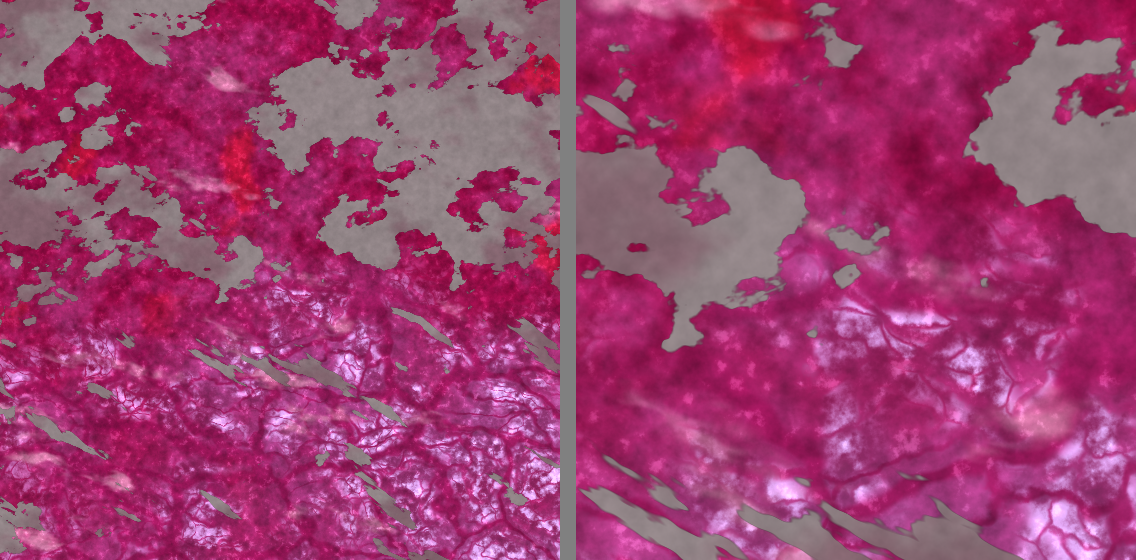
Left, the full canvas; right, a detail of the centre.
Write a WebGL 1 fragment shader that draws this texture.

```glsl
precision highp float;
uniform vec2 u_resolution;

const vec3 CRIMSON = vec3(0.60, 0.04, 0.27);
const vec3 MAGENTA = vec3(0.62, 0.15, 0.40);
const vec3 MAUVE = vec3(0.66, 0.25, 0.53);
const vec3 LILAC = vec3(0.83, 0.62, 0.90);
const vec3 VEIN = vec3(0.57, 0.06, 0.31);
const vec3 SCARLET = vec3(0.76, 0.08, 0.22);
const vec3 BLUSH = vec3(0.82, 0.52, 0.66);
const vec3 GREY_DARK = vec3(0.51, 0.39, 0.43);
const vec3 GREY_LIGHT = vec3(0.57, 0.52, 0.53);
const float ISLAND_SCALE = 6.5;
const float ISLAND_LEVEL = 0.478;
const float ISLAND_EDGE = 0.010;
const float RAGGEDNESS = 0.42;
const float VEIN_SCALE = 7.0;
const float BRANCH_SCALE = 15.0;
const float CRACKLE_SCALE = 38.0;
const float SLIVER_LEVEL = 0.70;

float hash(vec2 p) {
  vec3 q = fract(vec3(p.xyx) * 0.1031);
  q += dot(q, q.yzx + 33.33);
  return fract((q.x + q.y) * q.z);
}

vec2 hash2(vec2 p) {
  return vec2(hash(p), hash(p + 71.7));
}

float noise(vec2 p) {
  vec2 i = floor(p), f = fract(p);
  f = f * f * (3.0 - 2.0 * f);
  return mix(mix(hash(i), hash(i + vec2(1, 0)), f.x),
             mix(hash(i + vec2(0, 1)), hash(i + vec2(1, 1)), f.x), f.y);
}

float fbm(vec2 p) {
  float sum = 0.0, amp = 0.5, total = 0.0;
  for (int i = 0; i < 5; i++) {
    sum += amp * noise(p);
    total += amp;
    amp *= 0.55;
    p = mat2(1.6, 1.2, -1.2, 1.6) * p + 17.3;
  }
  return sum / total;
}

// Gap between the two nearest cell points: zero on the cell walls
float cellWall(vec2 p) {
  vec2 cell = floor(p), f = fract(p);
  float nearest = 8.0, second = 8.0;
  for (int y = -1; y <= 1; y++) {
    for (int x = -1; x <= 1; x++) {
      vec2 o = vec2(float(x), float(y));
      float d = length(o + hash2(cell + o) - f);
      second = min(second, max(nearest, d));
      nearest = min(nearest, d);
    }
  }
  return second - nearest;
}

vec2 turn(vec2 p, float a) {
  return mat2(cos(a), sin(a), -sin(a), cos(a)) * p;
}

void main() {
  vec2 uv = gl_FragCoord.xy / u_resolution.y;
  vec2 warp = vec2(fbm(uv * 6.0 + 3.1), fbm(uv * 6.0 + 41.7)) - 0.5;
  float broad = noise(uv * 4.0 + 9.0);
  float grain = fbm(uv * 45.0);
  float speck = fbm(uv * 105.0 + 19.0);

  // Zones: islands above a bowed border, veined sheet below it
  float border = 0.35 + 0.55 * uv.x - 0.42 * uv.x * uv.x;
  float height = uv.y - border + 0.25 * warp.x;
  float upper = smoothstep(-0.07, 0.10, height);
  float lower = 1.0 - smoothstep(-0.12, 0.04, height);
  vec2 toCorner = (uv - vec2(0.12, 0.12)) / vec2(0.22, 0.20);
  float corner = exp(-dot(toCorner, toCorner));
  float sheet = lower * (1.0 - 0.6 * corner);

  // Crimson ground, paler and pinker in the sheet
  float tone = fbm(uv * 9.0 + 60.0);
  vec3 color = mix(CRIMSON, MAGENTA, smoothstep(0.36, 0.70, 0.6 * tone + 0.4 * grain));
  float rosy = sheet * (0.62 + 1.2 * (tone - 0.5) + 0.3 * (uv.x - uv.y));
  color = mix(color, MAUVE, clamp(rosy, 0.0, 1.0));

  // Lilac flecks between fine crackle, branches and broad veins
  vec2 along = turn(uv, 0.45) * vec2(0.8, 1.25) + 0.16 * warp;
  vec2 frayed = along + 0.012 * (vec2(grain, speck) - 0.5);
  float wall = cellWall(along * VEIN_SCALE);
  float branch = cellWall(turn(frayed, -0.9) * vec2(0.8, 1.2) * BRANCH_SCALE);
  float crackle = cellWall((frayed + 0.07 * warp.yx) * CRACKLE_SCALE);
  float patches = smoothstep(0.34, 0.58, fbm(uv * 11.0 + 23.0) + 0.12 * (uv.x - 0.5));
  float flecks = smoothstep(0.36, 0.60, 0.5 * grain + 0.5 * speck);
  flecks *= smoothstep(0.0, 0.24, crackle) * smoothstep(0.03, 0.20, branch);
  color = mix(color, LILAC, sheet * patches * flecks * smoothstep(0.05, 0.25, wall));
  float veinWidth = 0.06 + 0.15 * broad;
  float vein = 1.0 - smoothstep(0.3 * veinWidth, veinWidth, wall);
  float twig = 1.0 - smoothstep(0.02, 0.02 + 0.8 * veinWidth, branch);
  vein = max(vein, 0.9 * twig * smoothstep(0.35, 0.6, tone));
  color = mix(color, VEIN, vein * lower * 0.75);

  // Scarlet stains and short pale streaks
  float stain = smoothstep(0.64, 0.76, fbm(uv * 7.0 + 88.0));
  color = mix(color, SCARLET, stain * max(upper, corner) * 0.8);
  vec2 streakSpace = turn(uv, 0.2) + 0.06 * warp;
  float streak = smoothstep(0.67, 0.80, fbm(streakSpace * vec2(6.0, 15.0) + 130.0));
  color = mix(color, BLUSH, streak * 0.8);

  // Wet relief and small glints
  color *= 1.0 + 0.50 * (grain - 0.5) + 0.50 * (speck - 0.5);
  float glint = smoothstep(0.62, 0.80, speck);
  color += glint * vec3(0.12, 0.12, 0.14) * (0.5 + 0.5 * sheet);

  // Ragged grey islands with pinholes, and slanted slivers
  vec2 islandSpace = turn(uv, -0.25) * vec2(0.85, 1.2) + 0.05 * warp;
  float island = fbm(islandSpace * ISLAND_SCALE + 5.0);
  float fray = fbm(islandSpace * ISLAND_SCALE * 4.5 + 77.0) - 0.5;
  island += RAGGEDNESS * fray + 0.10 * (grain - 0.5);
  float level = mix(0.80, ISLAND_LEVEL, upper) - 0.22 * corner * (1.0 - upper);
  float sliver = fbm(turn(uv, 0.55) * vec2(7.0, 24.0) + 0.4 * warp + 210.0);
  float cover = max(island - level, sliver - SLIVER_LEVEL);
  float mask = smoothstep(-ISLAND_EDGE, ISLAND_EDGE, cover);
  float shade = 0.75 * fbm(uv * vec2(11.0, 15.0) + 300.0) + 0.25 * broad;
  vec3 grey = mix(GREY_DARK, GREY_LIGHT, smoothstep(0.30, 0.55, shade));
  grey *= 1.0 + 0.12 * (grain - 0.5) + 0.16 * (speck - 0.5);
  color = mix(color, grey, mask);

  // Thin dark rim where the islands end
  float rim = 1.0 - smoothstep(0.0, 0.014, abs(cover));
  color *= 1.0 - 0.15 * rim;

  gl_FragColor = vec4(clamp(color, 0.0, 1.0), 1.0);
}
```
